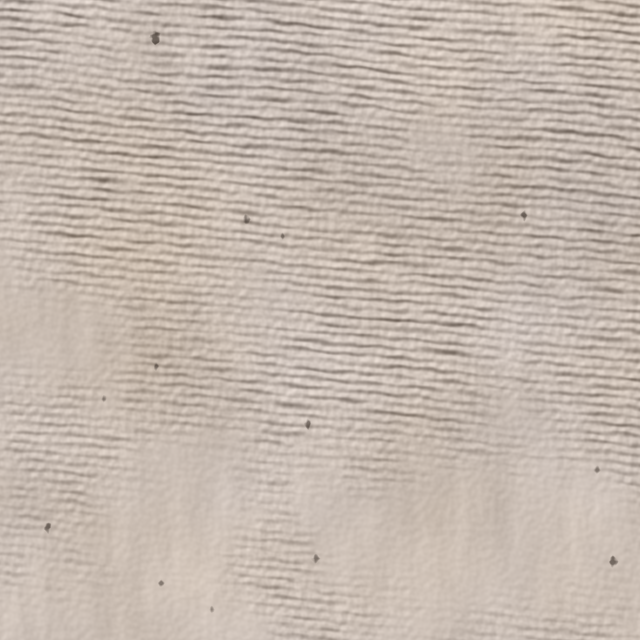
Reproduce this texture procedurally as a WebGL 2 fragment shader.

```glsl
#version 300 es
precision highp float;
// Weathered pale surface with fine, slightly tilted dark ridges that fade in worn areas.
// Ridges are a warped cosine masked by gradient noise; embossed grain, soft stains,
// faint upright smears and a few scattered dark specks are laid over them.

#define RIDGES 67.0        // ridges per canvas height
#define TILT 0.085         // fall of the ridges towards the right
#define RIDGE_DEPTH 0.215  // darkness of the ridges
#define BREAKUP 0.75       // unevenness along each ridge
#define GRAIN_SCALE 95.0   // grains per canvas height
#define GRAIN_DEPTH 0.080  // strength of the embossed grain
#define STAIN_DEPTH 0.050  // strength of the broad tones
#define SPECKS 13          // number of dark specks
#define PAPER vec3(0.835, 0.787, 0.750)
#define SPECK_COLOR vec3(0.40, 0.36, 0.33)

uniform vec2 u_resolution;
out vec4 fragColor;

const float TAU = 6.2831853;

float hash(vec2 p) {
    vec3 q = fract(vec3(p.xyx) * 0.1031);
    q += dot(q, q.yzx + 33.33);
    return fract((q.x + q.y) * q.z);
}

vec2 gradientAt(vec2 cell) {
    float angle = TAU * hash(cell + 71.0);
    return vec2(cos(angle), sin(angle));
}

// Gradient noise, roughly -0.7 to 0.7
float noise(vec2 p) {
    vec2 i = floor(p), f = p - i;
    vec2 u = f * f * f * (f * (f * 6.0 - 15.0) + 10.0);
    vec2 e = vec2(1.0, 0.0);
    float a = dot(gradientAt(i), f);
    float b = dot(gradientAt(i + e.xy), f - e.xy);
    float c = dot(gradientAt(i + e.yx), f - e.yx);
    float d = dot(gradientAt(i + e.xx), f - e.xx);
    return mix(mix(a, b, u.x), mix(c, d, u.x), u.y);
}

float fbm(vec2 p) {
    float sum = 0.0, gain = 1.0;
    for (int i = 0; i < 4; i++) {
        sum += gain * noise(p);
        p = p * 2.03 + 17.3;
        gain *= 0.5;
    }
    return sum;
}

// Ridge coverage: strong at the top right, worn away at the lower left
float ridgeCover(vec2 p) {
    float bias = 0.75 * p.y + 0.3 * p.x - 0.32;
    return smoothstep(-0.30, 0.55, bias + 0.75 * fbm(p * 3.2 + 5.0));
}

// Darkness of the ridges, 0 to 1
float ridges(vec2 p) {
    float phase = (p.y + TILT * p.x) * RIDGES;
    phase += 0.6 * noise(p * 4.0) + 0.26 * noise(p * vec2(30.0, 60.0));
    float wave = pow(0.5 + 0.5 * cos(TAU * phase), 1.5);
    float uneven = noise(vec2(p.x * 22.0, phase * 0.8));
    return wave * clamp(1.0 + BREAKUP * 1.6 * uneven, 0.1, 1.7);
}

// Relief of small grains lit from the upper left
float grain(vec2 p) {
    vec2 q = p * GRAIN_SCALE;
    float relief = noise(q) - noise(q + vec2(-0.35, 0.4));
    return relief + 0.35 * noise(q * 1.9 + 40.0);
}

// Coverage of scattered, slightly angular specks
float specks(vec2 p, float pixel) {
    float cover = 0.0;
    for (int i = 0; i < SPECKS; i++) {
        float id = float(i);
        vec2 center = vec2(hash(vec2(id, 3.7)), hash(vec2(id, 19.1)));
        float size = hash(vec2(id, 41.3));
        float radius = mix(0.0035, 0.0125, size * size);
        vec2 d = p - center;
        d.x *= 1.0 + 0.5 * hash(vec2(id, 57.9));
        float wobble = radius * 0.9 * noise(p * 130.0 + id);
        float dist = mix(length(d), abs(d.x) + abs(d.y), 0.4) + wobble - radius;
        float soft = 0.0018 + pixel;
        cover = max(cover, (1.0 - smoothstep(-soft, soft, dist)) * mix(0.6, 0.95, size));
    }
    return cover;
}

void main() {
    float pixel = 1.0 / min(u_resolution.x, u_resolution.y);
    vec2 p = gl_FragCoord.xy * pixel;
    float cover = ridgeCover(p);

    // Broad tones, with upright smears where the ridges are worn
    float tone = STAIN_DEPTH * fbm(p * 3.5 + 31.0);
    float smear = noise(p * vec2(34.0, 6.0)) + 0.6 * noise(p * vec2(70.0, 18.0));
    tone += 0.035 * smear * (1.0 - cover) - 0.035 * (1.0 - cover);

    // Fine relief
    tone -= RIDGE_DEPTH * cover * ridges(p);
    tone += GRAIN_DEPTH * grain(p) * mix(0.45, 1.0, smoothstep(0.0, 0.5, cover));

    // Warm and lavender tints
    float tint = fbm(p * 2.6 + 63.0);
    vec3 color = PAPER + tone + vec3(0.006, -0.004, -0.024) * tint;
    color = mix(color, SPECK_COLOR + 0.5 * tone, specks(p, pixel));
    fragColor = vec4(clamp(color, 0.0, 1.0), 1.0);
}
```
